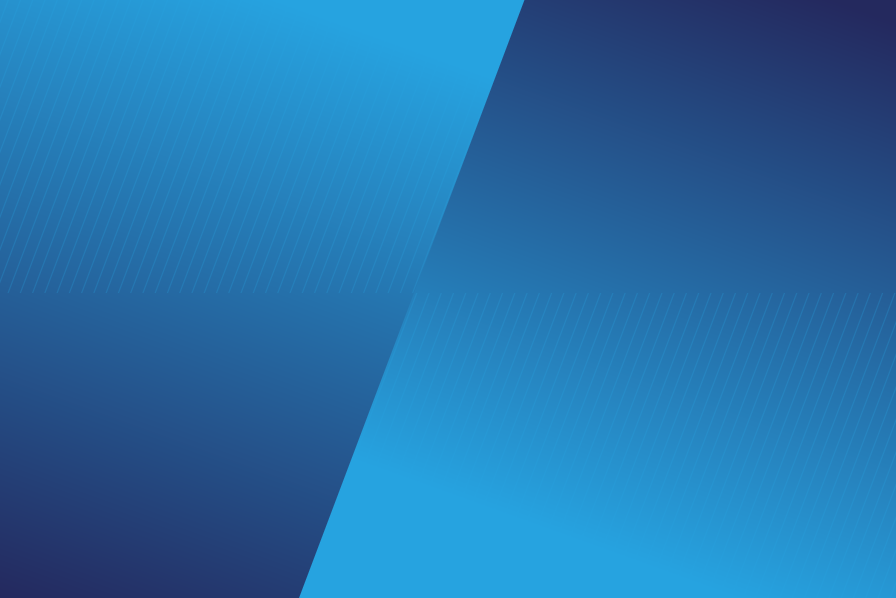
This background is drawn by a Shadertoy shader. Its source:

```glsl
// Two slanted blue gradient panels split by a diagonal, each half hatched with fine lines.

const vec3 BRIGHT = vec3(0.15, 0.64, 0.88);
const vec3 DARK = vec3(0.14, 0.16, 0.37);

// Lengths are in canvas heights
const float SLANT = 0.377;                    // sideways run of the diagonal per unit height
const float SPLIT_BASE = 0.5;                 // where the diagonal meets the bottom
const float TILT = 0.36;                      // sideways lean of the gradients
const vec2 LEFT_RANGE = vec2(0.0, 1.17);      // dark end, bright end
const vec2 RIGHT_RANGE = vec2(1.50, 0.44);    // dark end, bright end

const float MID_Y = 0.51;                     // level where the hatching stops
const float HATCH_STEP = 0.0205;
const float HATCH_HALF_WIDTH = 0.001;
const float HATCH_ALPHA = 0.26;
const float LEFT_PHASE = 0.526;
const float RIGHT_PHASE = 0.7174;

// Linear blend from dark to bright across a range
vec3 panelColor(float along, vec2 range) {
    float t = clamp((along - range.x) / (range.y - range.x), 0.0, 1.0);
    return mix(DARK, BRIGHT, t);
}

// Coverage of evenly spaced lines parallel to the diagonal
float hatch(vec2 p, float phase, float pixel) {
    float across = p.x - SLANT * (p.y - MID_Y) - phase;
    float dist = abs(fract(across / HATCH_STEP + 0.5) - 0.5) * HATCH_STEP;
    dist /= length(vec2(1.0, SLANT));
    return clamp((HATCH_HALF_WIDTH - dist) / pixel + 0.5, 0.0, 1.0);
}

void mainImage(out vec4 fragColor, in vec2 fragCoord) {
    float pixel = 1.0 / iResolution.y;
    vec2 p = fragCoord * pixel;
    float along = p.y + TILT * p.x;

    // Panel gradients
    vec3 left = panelColor(along, LEFT_RANGE);
    vec3 right = panelColor(along, RIGHT_RANGE);

    // Hatching: upper half on the left, lower half on the right
    float above = clamp((p.y - MID_Y) / pixel + 0.5, 0.0, 1.0);
    left = mix(left, BRIGHT, HATCH_ALPHA * above * hatch(p, LEFT_PHASE, pixel));
    right = mix(right, BRIGHT, HATCH_ALPHA * (1.0 - above) * hatch(p, RIGHT_PHASE, pixel));

    // Diagonal split
    float side = (p.x - SPLIT_BASE - SLANT * p.y) / length(vec2(1.0, SLANT));
    float rightMask = clamp(side / pixel + 0.5, 0.0, 1.0);
    fragColor = vec4(mix(left, right, rightMask), 1.0);
}
```
